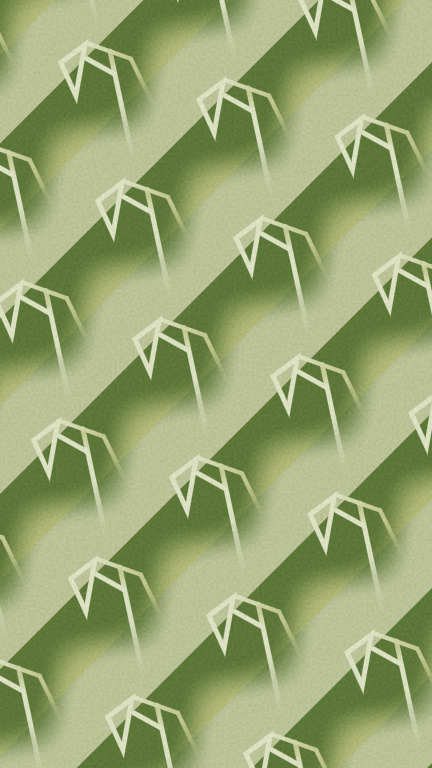
Give the GLSL for this pattern, as a Shadertoy shader.

```glsl
// Diagonal green bands with soft folds, overlaid by a hexagonal lattice of angular line motifs.

const float SPACING = 0.3313;            // motif distance, in canvas widths
const vec2 ANCHOR = vec2(0.3634, 0.7296); // one motif apex, from the top left
const vec2 STEP_A = vec2(0.9659, 0.2588); // lattice directions, y pointing down
const vec2 STEP_B = vec2(0.2588, 0.9659);

const vec3 SAGE = vec3(0.73, 0.76, 0.59);
const vec3 MOSS = vec3(0.36, 0.465, 0.22);
const vec3 GLOW = vec3(0.70, 0.725, 0.47);
const vec3 CREAM = vec3(0.86, 0.88, 0.76);
const vec3 STRAW = vec3(0.76, 0.775, 0.56);

const float BAND_OFFSET = 0.147;  // hard band edge, measured from the apex
const float FOLD = 0.5;           // crease position inside a band
const float SHADE_REACH = 0.44;   // mean depth of the moss shade
const float SHADE_SWING = 0.13;   // change of depth along the band
const float SHADE_SOFT = 0.19;
const float SHADE_PHASE = -0.12;
const float GRAIN_SCALE = 170.0;
const float GRAIN_AMOUNT = 0.045;

// Motif corners, relative to the apex and in lattice units
const vec2 APEX = vec2(0.014, 0.042);
const vec2 SHOULDER = vec2(-0.154, 0.168);
const vec2 TIP = vec2(-0.049, 0.398);
const vec2 ROOF_START = vec2(0.028, 0.031);
const vec2 ROOF_END = vec2(0.335, 0.140);
const vec2 ARM_END = vec2(0.510, 0.500);
const vec2 STEM_TOP = vec2(0.189, 0.087);
const vec2 STEM_FOOT = vec2(0.364, 0.909);
const vec2 BRACE_START = vec2(0.028, 0.140);
const vec2 BRACE_END = vec2(0.217, 0.245);
const float HALF_WIDTH = 0.0175;
const float THIN_WIDTH = 0.015;

vec2 hashGradient(vec2 cell) {
    vec3 h = fract(cell.xyx * vec3(0.1031, 0.1030, 0.0973));
    h += dot(h, h.yzx + 33.33);
    float angle = 6.2832 * fract((h.x + h.y) * h.z);
    return vec2(cos(angle), sin(angle));
}

float gradientNoise(vec2 p) {
    vec2 i = floor(p), f = fract(p);
    vec2 u = f * f * (3.0 - 2.0 * f);
    vec2 e = vec2(0.0, 1.0);
    float low = mix(dot(hashGradient(i), f), dot(hashGradient(i + e.yx), f - e.yx), u.x);
    float high = mix(dot(hashGradient(i + e.xy), f - e.xy), dot(hashGradient(i + e.yy), f - e.yy), u.x);
    return mix(low, high, u.y);
}

float coverage(float d, float px) {
    return 1.0 - smoothstep(-px, px, d);
}

// Signed distance to a line, positive on its outer side
float lineSide(vec2 p, vec2 a, vec2 b) {
    vec2 e = normalize(b - a);
    return dot(p - a, vec2(-e.y, e.x));
}

// x: distance to the segment, y: position along it
vec2 segment(vec2 p, vec2 a, vec2 b) {
    vec2 e = b - a;
    float h = clamp(dot(p - a, e) / dot(e, e), 0.0, 1.0);
    return vec2(length(p - a - e * h), h);
}

vec3 bands(vec2 p, float px) {
    float across = (p.x + p.y - BAND_OFFSET) / sqrt(1.5);
    float row = floor(across);
    float t = across - row;
    float along = (p.x - p.y) / sqrt(2.0) - 0.5 * row - SHADE_PHASE;
    float below = smoothstep(FOLD - px, FOLD + px, t);

    // The shade swells and shrinks along the band, and slips at the fold
    float reach = SHADE_REACH + SHADE_SWING * cos(6.2832 * along) + 0.05 * below;
    float shade = 1.0 - smoothstep(reach - SHADE_SOFT, reach + SHADE_SOFT, t);
    shade *= smoothstep(0.0, 2.0 * px, t);
    vec3 lit = mix(GLOW, SAGE, max(below, 1.0 - smoothstep(0.0, 2.0 * px, t)));
    return mix(lit, MOSS, shade);
}

void drawMotif(inout vec3 color, vec2 p, float px) {
    vec2 arm = segment(p, ROOF_END, ARM_END);
    color = mix(color, STRAW, coverage(arm.x - THIN_WIDTH, px) * (1.0 - smoothstep(0.1, 1.0, arm.y)));

    vec2 stem = segment(p, STEM_TOP, STEM_FOOT);
    vec3 stemColor = mix(STRAW, CREAM, smoothstep(0.0, 0.25, stem.y));
    color = mix(color, stemColor, coverage(stem.x - HALF_WIDTH, px) * (1.0 - smoothstep(0.4, 1.0, stem.y)));

    vec2 roof = segment(p, ROOF_START, ROOF_END);
    color = mix(color, mix(CREAM, STRAW, roof.y), coverage(roof.x - THIN_WIDTH, px));

    vec2 brace = segment(p, BRACE_START, BRACE_END);
    color = mix(color, CREAM, coverage(brace.x - HALF_WIDTH, px));

    // Mitred triangle outline
    float side = max(lineSide(p, APEX, SHOULDER), max(lineSide(p, SHOULDER, TIP), lineSide(p, TIP, APEX)));
    color = mix(color, CREAM, coverage(abs(side) - HALF_WIDTH, px));
}

void mainImage(out vec4 fragColor, in vec2 fragCoord) {
    vec2 canvas = vec2(fragCoord.x, iResolution.y - fragCoord.y) / iResolution.x;
    vec2 p = (canvas - ANCHOR) / SPACING;
    float px = 0.75 / (iResolution.x * SPACING);
    vec3 color = bands(p, px);

    // Nearby lattice sites
    vec2 site = floor(inverse(mat2(STEP_A, STEP_B)) * p);
    for (int j = -1; j <= 1; j++)
        for (int i = -1; i <= 1; i++) {
            vec2 cell = site + vec2(i, j);
            drawMotif(color, p - cell.x * STEP_A - cell.y * STEP_B, px);
        }

    color += GRAIN_AMOUNT * gradientNoise(canvas * GRAIN_SCALE);
    fragColor = vec4(color, 1.0);
}
```
